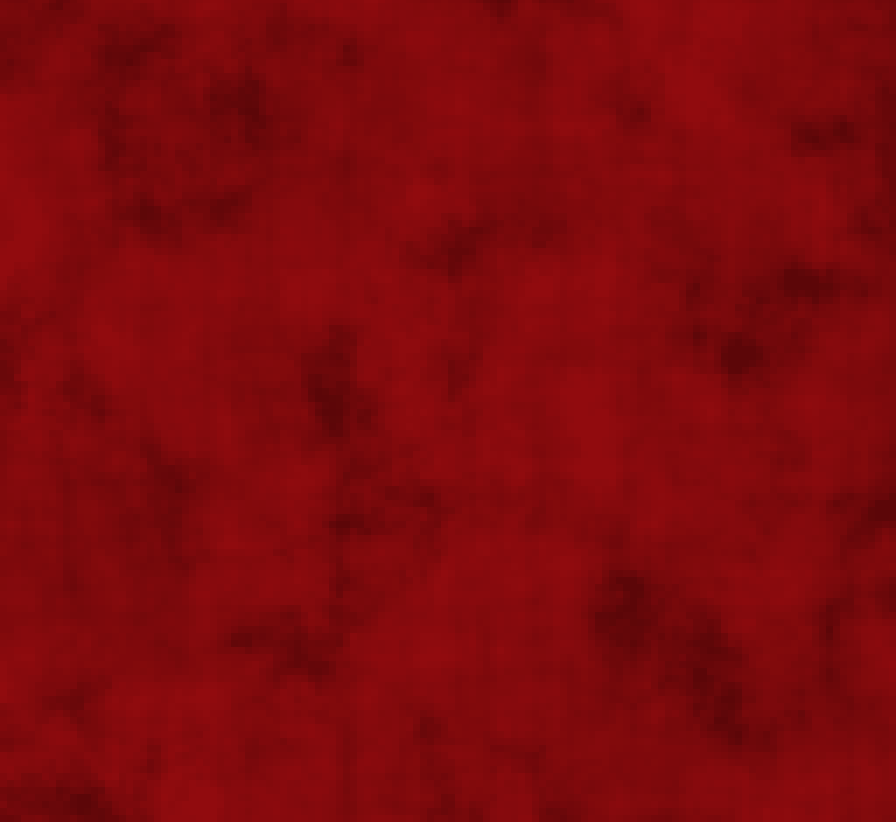
Reproduce this texture procedurally as a Shadertoy shader.

```glsl
// Worn crimson wall: mottled dark grime and faint straight strokes in small square cells.

const float CELLS_ACROSS = 128.0;
const vec3 DEEP_RED = vec3(0.36, 0.025, 0.032);
const vec3 BRIGHT_RED = vec3(0.56, 0.042, 0.054);

// Random unit vector for a lattice corner
vec2 cornerGradient(vec2 corner) {
    vec3 h = fract(corner.xyx * vec3(0.1031, 0.1030, 0.0973));
    h += dot(h, h.yzx + 33.33);
    float angle = 6.2832 * fract((h.x + h.y) * h.z);
    return vec2(cos(angle), sin(angle));
}

float gradientNoise(vec2 p) {
    vec2 i = floor(p);
    vec2 f = p - i;
    vec2 u = f * f * f * (f * (f * 6.0 - 15.0) + 10.0);
    vec2 e = vec2(1.0, 0.0);
    float a = dot(cornerGradient(i), f);
    float b = dot(cornerGradient(i + e.xy), f - e.xy);
    float c = dot(cornerGradient(i + e.yx), f - e.yx);
    float d = dot(cornerGradient(i + e.xx), f - e.xx);
    return mix(mix(a, b, u.x), mix(c, d, u.x), u.y);
}

float fractalNoise(vec2 p, int octaves, float gain) {
    float sum = 0.0;
    float amplitude = 0.5;
    for (int i = 0; i < octaves; i++) {
        sum += amplitude * gradientNoise(p);
        p = p * 1.97 + vec2(17.3, 9.1);
        amplitude *= gain;
    }
    return sum;
}

// Holds a coordinate at its cell centre, blending over one pixel at cell borders
vec2 snapToCells(vec2 p, float cells, float pixel) {
    vec2 g = p * cells;
    vec2 border = floor(g + 0.5);
    vec2 blend = clamp((g - border) / (pixel * cells), -0.5, 0.5);
    return (border + blend) / cells;
}

// Thin repeated line, one per unit of x
float seam(float x, float width) {
    float d = abs(fract(x) - 0.5);
    return 1.0 - smoothstep(0.0, width, d);
}

// Brightness from 0 (deep) to 1 (bright)
float wallTone(vec2 p) {
    // Broad clouds and the finer grime collected inside them
    float drift = fractalNoise(p * 2.3 + 5.7, 3, 0.5);
    float cloud = fractalNoise(p * 5.0 + 31.4, 5, 0.55);
    float grime = fractalNoise(p * 12.0 + 73.2, 4, 0.62);
    float blotch = smoothstep(-0.1, 0.3, cloud);
    float wear = max(grime + 0.12, 0.0);

    // Upright and level brush strokes
    float broadStroke = gradientNoise(p * vec2(13.0, 2.6) + 11.3);
    float upright = gradientNoise(p * vec2(46.0, 6.0) + 47.9);
    float level = gradientNoise(p * vec2(6.0, 42.0) + 91.6);
    float grain = gradientNoise(p * 61.0 + 3.4);

    // Broken seams between plaster panels
    vec2 wobble = 0.08 * vec2(grime, cloud);
    float lines = max(seam(p.y * 2.6 + 0.06 + wobble.x, 0.06),
                      0.7 * seam(p.x * 3.2 + 0.27 + wobble.y, 0.05));
    float broken = smoothstep(0.0, 0.25, gradientNoise(p * 4.3 + 62.1));

    float tone = 0.83;
    tone -= 0.26 * blotch + 1.25 * blotch * wear;
    tone -= 0.50 * grime + 0.50 * drift;
    tone += 0.27 * broadStroke + 0.12 * upright + 0.10 * level + 0.09 * grain;
    tone -= 0.22 * lines * broken;
    tone -= 0.14 * smoothstep(0.90, 0.95, p.x + 0.1 * cloud);
    return clamp(tone, 0.0, 1.04);
}

void mainImage(out vec4 fragColor, in vec2 fragCoord) {
    float pixel = 1.0 / iResolution.x;
    vec2 p = snapToCells(fragCoord * pixel, CELLS_ACROSS, pixel);
    fragColor = vec4(mix(DEEP_RED, BRIGHT_RED, wallTone(p)), 1.0);
}
```
